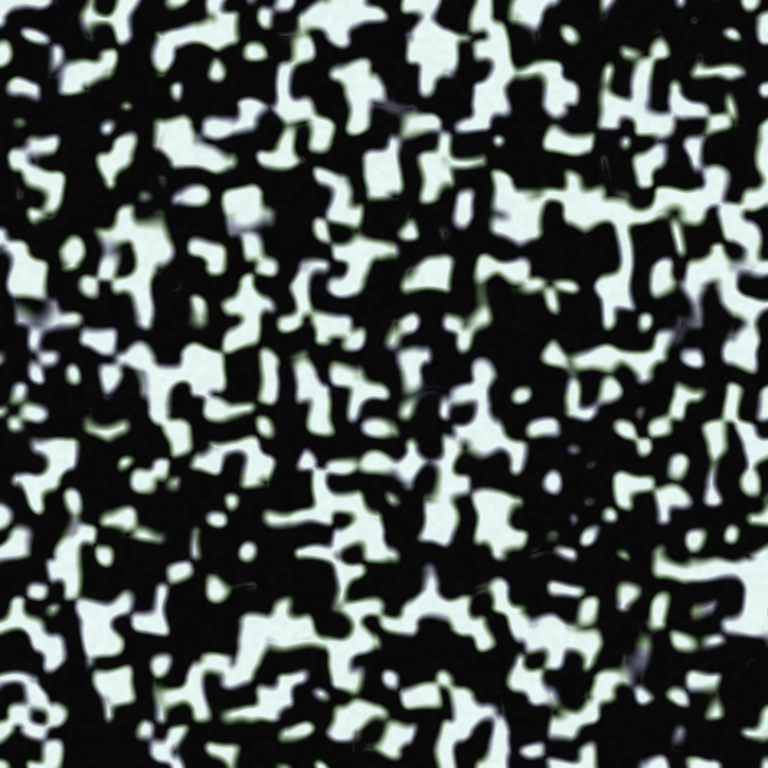
This texture is drawn by a WebGL 2 fragment shader. Its source:

```glsl
#version 300 es
precision highp float;
// Irregular pale blotches with soft, faintly tinted edges on near-black.
// Lattice value noise is cut at a level; dividing by its slope turns the
// cut into a distance, so that edges keep an even softness.

#define CELLS 43.0        // noise cells across the canvas
#define LEVEL 0.615       // height of the cut: higher leaves less white
#define EDGE 0.21         // half width of the soft edge, in cells
#define SLOPE_FLOOR 0.22  // keeps weak specks dim
#define WARP 0.13         // bending of the lattice, in cells
#define GRAIN 0.018       // strength of the fine mottling
#define INK vec3(0.033, 0.035, 0.033)
#define PAPER vec3(0.90, 0.96, 0.945)
#define GREEN_TINT vec3(0.01, 0.06, -0.03)
#define BLUE_TINT vec3(-0.01, -0.02, 0.04)

uniform vec2 u_resolution;
out vec4 fragColor;

// Integer hash of a lattice point, from 0 to 1
float hash(vec2 cell) {
    uvec2 q = uvec2(ivec2(cell) + 4096);
    uint h = q.x * 1597334673u ^ q.y * 3812015801u;
    h = (h ^ (h >> 16)) * 2246822519u;
    h = (h ^ (h >> 13)) * 3266489917u;
    return float((h ^ (h >> 16)) >> 8) / 16777216.0;
}

// Value noise: x holds the height, yz its slope per cell
vec3 valueNoise(vec2 p) {
    vec2 cell = floor(p);
    vec2 f = p - cell;
    vec2 s = f * f * (3.0 - 2.0 * f);
    vec2 ds = 6.0 * f * (1.0 - f);
    float a = hash(cell);
    float b = hash(cell + vec2(1.0, 0.0));
    float c = hash(cell + vec2(0.0, 1.0));
    float d = hash(cell + vec2(1.0, 1.0));
    float twist = a - b - c + d;
    float height = a + (b - a) * s.x + (c - a) * s.y + twist * s.x * s.y;
    return vec3(height, ds * (vec2(b - a, c - a) + twist * s.yx));
}

// Layered sines that bend the lattice slightly
vec2 bend(vec2 p) {
    return sin(p.yx * vec2(1.7, 1.9) + vec2(0.4, 2.1))
         + 0.6 * sin(p * vec2(2.3, 2.6) + p.yx * 0.8);
}

void main() {
    vec2 uv = gl_FragCoord.xy / u_resolution;
    vec2 p = uv * CELLS + 7.0;

    // Blotches: height above the cut, scaled to a distance in cells
    vec3 field = valueNoise(p + WARP * bend(p));
    float dist = (field.x - LEVEL) / (length(field.yz) + SLOPE_FLOOR);
    float pixel = CELLS / u_resolution.y;
    float halfWidth = max(EDGE, pixel);
    float cover = smoothstep(-halfWidth, halfWidth, dist);

    // Green and blue fringes in the half tones
    float hue = valueNoise(p * 0.7 + 131.0).x;
    vec3 tint = mix(GREEN_TINT, BLUE_TINT, smoothstep(0.4, 0.7, hue));
    vec3 color = mix(INK, PAPER, cover) + tint * 4.0 * cover * (1.0 - cover);

    // Fine mottling
    float mottle = valueNoise(p * 3.1 + 517.0).x - 0.5;
    color += GRAIN * mottle * (1.0 + cover);

    fragColor = vec4(clamp(color, 0.0, 1.0), 1.0);
}
```
